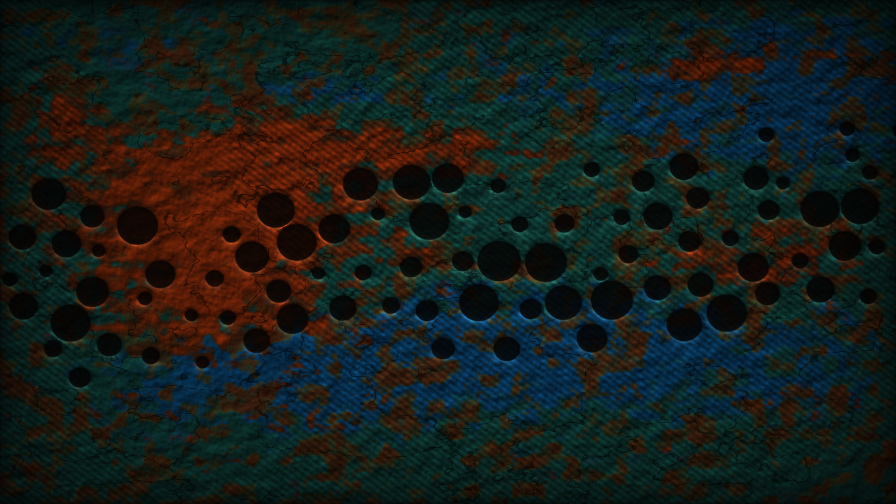
Write a Shadertoy shader that draws this background.

```glsl
#define CELL vec2(0.09, 0.08)
#define RADIUS_MIN 0.013
#define RADIUS_MAX 0.043
#define OUTER_ROW_CHANCE 0.45
#define RIM_WIDTH 0.005
#define HATCH_PITCH 0.0115
#define HATCH_DEPTH 0.18
#define RELIEF 2.0
#define CRACK_DEPTH 0.5
#define EXPOSURE 1.08

const vec3 TEAL = vec3(0.045, 0.19, 0.17);
const vec3 BLUE = vec3(0.025, 0.18, 0.30);
const vec3 RUST = vec3(0.37, 0.115, 0.025);
const vec3 BROWN = vec3(0.22, 0.10, 0.04);
const vec3 OLIVE = vec3(0.17, 0.155, 0.07);

float hash(vec2 p) {
    vec3 q = fract(vec3(p.xyx) * 0.1031);
    q += dot(q, q.yzx + 33.33);
    return fract((q.x + q.y) * q.z);
}

float noise(vec2 p) {
    vec2 i = floor(p), f = fract(p);
    f = f * f * (3.0 - 2.0 * f);
    return mix(mix(hash(i), hash(i + vec2(1, 0)), f.x),
               mix(hash(i + vec2(0, 1)), hash(i + vec2(1, 1)), f.x), f.y);
}

float fbm(vec2 p) {
    float sum = 0.0, amp = 0.5;
    for (int i = 0; i < 5; i++) {
        sum += amp * noise(p);
        p = mat2(1.6, 1.2, -1.2, 1.6) * p + 17.3;
        amp *= 0.5;
    }
    return sum;
}

float blob(vec2 p, vec2 centre, vec2 size) {
    vec2 q = (p - centre) / size;
    return exp(-dot(q, q));
}

// Height of the hole band's centre line
float bandLine(float x) {
    float dip = (x - 0.36) / 0.24;
    return 0.48 - 0.1 * exp(-dip * dip) + 0.11 * smoothstep(1.15, 1.7, x);
}

// Nearest hole: xy = direction from its centre, z = edge distance
vec3 nearestHole(vec2 p) {
    vec3 best = vec3(0, 1, 1);
    float baseRow = floor((p.y - bandLine(p.x)) / CELL.y + 0.5);
    for (int j = -1; j <= 1; j++) {
        float row = baseRow + float(j);
        float stagger = 0.5 * mod(row, 2.0);
        float column = floor(p.x / CELL.x - stagger + 0.5);
        for (int i = -1; i <= 1; i++) {
            vec2 id = vec2(column + float(i), row);
            float outer = step(1.5, abs(row));
            if (abs(row) > 2.5 || outer * hash(id + 71.0) > OUTER_ROW_CHANCE) continue;
            float radius = mix(RADIUS_MIN, RADIUS_MAX, pow(hash(id + 13.0), 1.5));
            vec2 jitter = vec2(hash(id + 29.0), hash(id + 47.0)) * 2.0 - 1.0;
            vec2 centre = (id + vec2(stagger, 0)) * CELL;
            centre.y += bandLine(centre.x);
            centre += jitter * max(0.5 * CELL - radius, 0.002);
            vec2 v = (p - centre) * vec2(1.0, 1.07);
            float d = length(v) - radius;
            if (d < best.z) best = vec3(normalize(v + 1e-5), d);
        }
    }
    return best;
}

// Flaking paint: broad patches broken up by noise
vec3 paint(vec2 p) {
    float broad = fbm(p * vec2(6, 11)) - 0.48;
    float flakes = fbm(p * vec2(34, 46) + 9.0) - 0.48;
    float ragged = 0.7 * broad + 1.3 * flakes;

    float blue = blob(p, vec2(1.55, 0.83), vec2(0.42, 0.14))
               + blob(p, vec2(1.15, 0.3), vec2(0.52, 0.12))
               + 0.85 * blob(p, vec2(0.55, 0.27), vec2(0.34, 0.1))
               + 0.4 * blob(p, vec2(0.15, 0.92), vec2(0.25, 0.06))
               + 0.45 * blob(p, vec2(0.72, 0.82), vec2(0.3, 0.04));
    float rust = 1.1 * blob(p, vec2(0.42, 0.51), vec2(0.28, 0.2))
               + 0.7 * blob(p, vec2(0.75, 0.70), vec2(0.38, 0.05))
               + 0.65 * blob(p, vec2(1.4, 0.88), vec2(0.2, 0.05))
               + 0.5 * blob(p, vec2(1.52, 0.49), vec2(0.22, 0.07))
               + 0.4 * blob(p, vec2(0.12, 0.78), vec2(0.1, 0.1));

    vec3 col = mix(TEAL, BLUE, smoothstep(0.25, 0.65, blue + ragged));
    float specks = fbm(p * vec2(30, 36) + 41.0) + 0.1 * rust + 0.25 * broad;
    col = mix(col, OLIVE, 0.85 * smoothstep(0.52, 0.6, specks));
    col = mix(col, BROWN, 0.85 * smoothstep(0.61, 0.7, specks));
    col = mix(col, BROWN, smoothstep(0.34, 0.54, rust + ragged));
    return mix(col, RUST, smoothstep(0.48, 0.8, rust + ragged));
}

float surface(vec2 p) {
    vec2 turned = mat2(0.8, 0.6, -0.6, 0.8) * p;
    return fbm(p * vec2(32, 42)) + 0.2 * fbm(turned * 110.0);
}

void mainImage(out vec4 fragColor, in vec2 fragCoord) {
    vec2 uv = fragCoord / iResolution.xy;
    vec2 p = fragCoord / iResolution.y;
    float pixel = 1.0 / iResolution.y;
    vec3 col = paint(p);

    // Relief, cracks and diagonal hatching
    float slope = surface(p) - surface(p + vec2(0.003, -0.005));
    col *= clamp(0.95 + RELIEF * slope, 0.35, 1.6);
    float crack = abs(fbm(p * vec2(9, 15) + 63.0) - 0.48);
    col *= 1.0 - CRACK_DEPTH * (1.0 - smoothstep(0.0, 0.015, crack));
    float hatch = cos(6.2832 * (p.x * 0.6 + p.y * 0.8) / HATCH_PITCH);
    float hatchArea = smoothstep(0.42, 0.6, noise(p * 3.0 + 5.0) + 0.3 * abs(uv.y - 0.5));
    col *= 1.0 + HATCH_DEPTH * hatch * hatchArea;

    // Holes: shaded upper lip, lit lower lip, dark inside
    vec3 hole = nearestHole(p);
    float lip = exp(-abs(hole.z) / RIM_WIDTH);
    float lower = smoothstep(-0.1, 0.9, dot(hole.xy, normalize(vec2(-0.25, -1.0))));
    col *= 1.0 - 0.5 * lip * (1.0 - lower);
    col += lip * lower * (0.8 * col + vec3(0.09, 0.1, 0.09));
    vec3 inside = 0.16 * col + vec3(0.012, 0.009, 0.008);
    col = mix(inside, col, smoothstep(-pixel, pixel, hole.z));

    // Darkened borders
    vec2 edge = uv * (1.0 - uv);
    float vignette = pow(clamp(16.0 * edge.x * edge.y, 0.0, 1.0), 0.28);
    col *= EXPOSURE * mix(0.15, 1.0, vignette);
    fragColor = vec4(col, 1.0);
}
```
